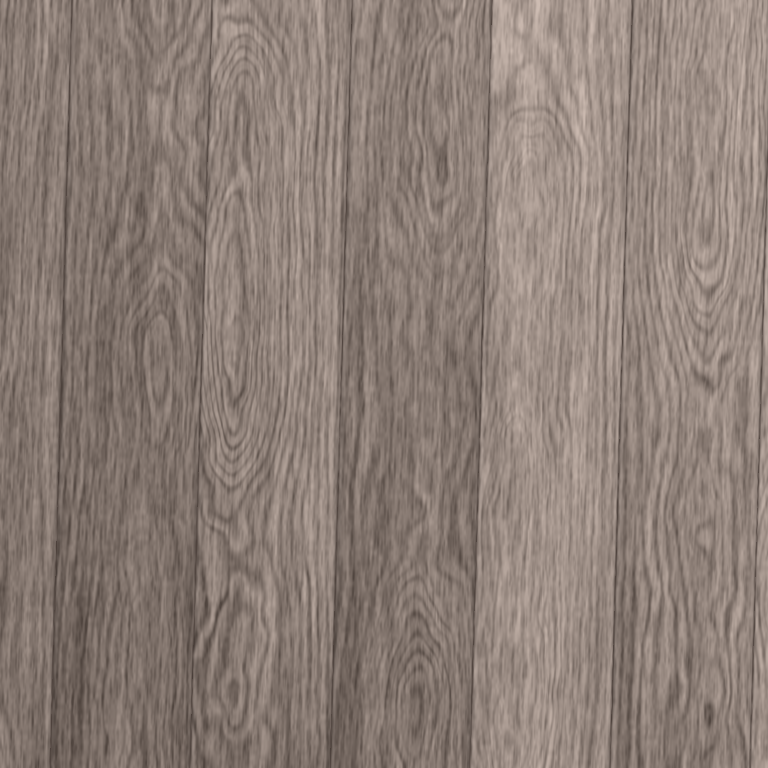
Write a Shadertoy shader that draws this texture.

```glsl
// Weathered grey-brown oak planks standing side by side, with arched grain and dark seams.
#define PLANK_WIDTH 0.1823
#define FIRST_SEAM 0.065
#define SEAM_LEAN 0.029
#define SEAM_WIDTH 0.0011
#define RINGS 15.0
#define RING_DEPTH 0.27
#define FIBRE_DEPTH 0.40
#define PORE_DEPTH 0.13
#define DARK_WOOD vec3(0.315, 0.272, 0.248)
#define LIGHT_WOOD vec3(0.805, 0.737, 0.698)
#define SEAM_COLOR vec3(0.27, 0.225, 0.205)

const float PI = 3.14159;

vec2 hash2(vec2 p) {
    vec3 q = fract(p.xyx * vec3(0.1031, 0.1030, 0.0973));
    q += dot(q, q.yzx + 33.33);
    return fract((q.xx + q.yz) * q.zy);
}

float valueNoise(vec2 p) {
    vec2 i = floor(p), f = fract(p);
    f = f * f * (3.0 - 2.0 * f);
    float low = mix(hash2(i).x, hash2(i + vec2(1, 0)).x, f.x);
    float high = mix(hash2(i + vec2(0, 1)).x, hash2(i + 1.0).x, f.x);
    return mix(low, high, f.y);
}

// Distance to the nearest scattered point
float cellular(vec2 p) {
    vec2 cell = floor(p);
    float nearest = 2.0;
    for (int y = -1; y <= 1; y++)
        for (int x = -1; x <= 1; x++) {
            vec2 c = cell + vec2(x, y);
            nearest = min(nearest, length(c + hash2(c) - p));
        }
    return nearest;
}

// Layered sines: irregular rise and fall along a plank
float sway(float y, float seed) {
    float sum = 0.0, amp = 1.0, freq = 5.0;
    for (int i = 0; i < 3; i++) {
        sum += amp * sin(freq * y + seed * (2.3 + float(i)));
        amp *= 0.5;
        freq *= 1.9;
    }
    return sum;
}

// Growth-ring height: long arches and ovals at the heart, straight lines beside it
float ringField(vec2 p, float plank) {
    float heart = -0.05 - 0.2 * cos(PI * plank);
    float across = p.x - heart - 0.035 * sway(p.y * 0.8, plank + 4.0);
    float nearHeart = exp(-7.0 * across * across);
    float warp = valueNoise(vec2(p.x * 4.0, p.y * 9.0) + plank * 17.0) - 0.5;
    warp += 0.4 * (valueNoise(vec2(p.x * 10.0, p.y * 30.0) + plank * 31.0) - 0.5);
    float arches = 0.20 * sway(p.y, plank * 1.7) + 0.13 * warp;
    return sqrt(across * across + 0.004) + arches * nearHeart + 0.03 * warp;
}

void mainImage(out vec4 fragColor, in vec2 fragCoord) {
    vec2 uv = fragCoord / iResolution.xy;
    float pixel = 1.0 / iResolution.y;

    // Plank index and position within the plank
    float along = (uv.x - FIRST_SEAM - SEAM_LEAN * uv.y) / PLANK_WIDTH + 1.0;
    float plank = floor(along);
    vec2 p = vec2(along - plank - 0.5, uv.y);
    vec2 offset = plank * vec2(41.0, 23.0) + 70.0;

    // Uneven light, alternating plank tone and long stains
    float tone = 0.50 + 0.32 * (uv.x - 0.5) + 0.17 * (uv.y - 0.5);
    tone += 0.055 * cos(PI * plank) + 0.03 * (hash2(offset).x - 0.5);
    tone += 0.13 * (valueNoise(vec2(p.x * 5.0, p.y * 2.0) + offset) - 0.5);

    // Growth rings, bold on every third plank
    float field = ringField(p, plank);
    float bold = mix(0.5, 1.0, 0.5 + 0.5 * cos(2.0 * PI * (plank - 2.0) / 3.0));
    float wear = valueNoise(vec2(p.x * 6.0, p.y * 5.0) + offset + 9.0);
    float ring = 0.5 + 0.5 * sin(2.0 * PI * RINGS * field);
    tone -= RING_DEPTH * bold * (0.4 + 0.8 * wear) * (ring * ring - 0.375);

    // Fibres: some follow the rings, finer ones run straight
    float fibre = 0.45 * (valueNoise(vec2(field * 38.0, p.y * 6.0) + offset) - 0.5);
    fibre += 0.40 * (valueNoise(vec2(p.x * 26.0 + field * 5.0, p.y * 5.0) + offset) - 0.5);
    fibre += 0.50 * (valueNoise(vec2(p.x * 60.0, p.y * 32.0) + offset) - 0.5);
    fibre += 0.30 * (valueNoise(vec2(p.x * 70.0, p.y * 150.0) + offset) - 0.5);
    tone += FIBRE_DEPTH * fibre;

    // Short dark pores
    float pore = cellular(vec2(p.x * 36.0 + field * 4.0, p.y * 28.0) + offset);
    tone -= PORE_DEPTH * (1.0 - smoothstep(0.05, 0.5, pore)) - 0.02;

    vec3 color = mix(DARK_WOOD, LIGHT_WOOD, clamp(tone, 0.0, 1.0));

    // Seams with a worn dark groove, soft shade and a pale bevel
    float side = (along - floor(along + 0.5)) * PLANK_WIDTH;
    float groove = 1.0 - smoothstep(SEAM_WIDTH - pixel, SEAM_WIDTH + pixel, abs(side));
    float chip = 0.35 + 0.5 * valueNoise(vec2(plank, uv.y * 110.0));
    float bevel = exp(-pow((side - 0.004) / 0.0018, 2.0));
    color *= 1.0 - 0.13 * exp(-abs(side) / 0.004);
    color += 0.03 * bevel;
    color = mix(color, SEAM_COLOR, groove * chip);

    fragColor = vec4(color, 1.0);
}
```
